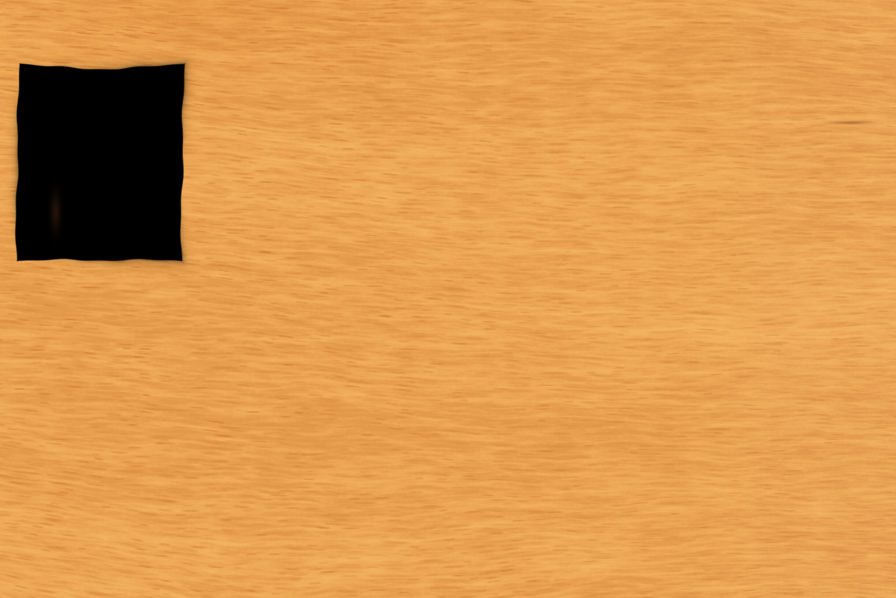
Give the GLSL for this texture, as a WebGL 1 fragment shader.

```glsl
precision highp float;
// Pale orange wood veneer with a hand-painted black patch at the upper left.
// Stretched cellular noise along a gently bent flow makes the grain and its
// short dark pores; layered sines give the broad tone and the patch's edges.
uniform vec2 u_resolution;

#define WOOD_MID vec3(0.930, 0.655, 0.332)
#define WOOD_LIGHT vec3(0.948, 0.700, 0.372)
#define WOOD_DARK vec3(0.890, 0.600, 0.290)
#define PORE_COLOR vec3(0.800, 0.475, 0.190)
#define GRAIN_CONTRAST 1.0
#define PORE_STRENGTH 0.50
#define PATCH_CENTER vec2(0.167, 0.730)
#define PATCH_HALF vec2(0.138, 0.165)

vec2 hash2(vec2 p) {
  vec2 q = vec2(dot(p, vec2(127.1, 311.7)), dot(p, vec2(269.5, 183.3)));
  return fract(sin(q) * 43758.545);
}

// Distance to the nearest scattered point, centred near zero.
float cellular(vec2 p) {
  vec2 cell = floor(p), f = fract(p);
  float nearest = 4.0;
  for (int j = -1; j <= 1; j++) {
    for (int i = -1; i <= 1; i++) {
      vec2 o = vec2(float(i), float(j));
      vec2 d = o + hash2(cell + o) - f;
      nearest = min(nearest, dot(d, d));
    }
  }
  return sqrt(nearest) - 0.47;
}

// One thin tapered dash in each cell, of random length and depth.
float pores(vec2 p) {
  vec2 cell = floor(p), f = fract(p);
  vec2 place = hash2(cell), kind = hash2(cell + 71.3);
  float halfLength = mix(0.20, 0.48, kind.x);
  float along = abs(f.x - mix(halfLength, 1.0 - halfLength, place.x));
  float across = abs(f.y - mix(0.35, 0.65, place.y));
  float taper = 1.0 - smoothstep(0.3 * halfLength, halfLength, along);
  return taper * (1.0 - smoothstep(0.06, 0.34, across)) * kind.y * kind.y;
}

// Bends the grain: it falls at the lower left and rises at the lower right.
vec2 grainFlow(vec2 p) {
  float low = (1.0 - p.y) * (1.0 - p.y);
  float bend = 0.045 * p.x + 0.045 * low * sin(3.0 * p.x);
  bend += 0.010 * sin(4.1 * p.x + 5.0 * p.y + 1.0);
  bend += 0.0022 * sin(17.0 * p.x + 23.0 * p.y);
  bend += 0.0009 * sin(43.0 * p.x - 31.0 * p.y);
  return vec2(p.x, p.y + bend);
}

float broadTone(vec2 p, vec2 g) {
  float t = sin(9.0 * g.y + 1.7 * p.x + 0.6) + 0.7 * sin(21.0 * g.y - 2.3 * p.x);
  t += 0.5 * sin(47.0 * g.y + 3.1 * p.x + sin(5.0 * p.x));
  return 0.13 * t + 0.10 * smoothstep(0.1, 1.2, p.x) - 0.08;
}

vec3 wood(vec2 p) {
  vec2 g = grainFlow(p);
  float tone = 0.65 * cellular(g * vec2(5.0, 58.0));
  tone += 0.85 * cellular(g * vec2(11.0, 125.0) + 17.0);
  tone += 0.60 * cellular(g * vec2(24.0, 215.0) + 43.0);
  tone += 0.30 * cellular(p * vec2(130.0, 170.0) + 9.0);
  tone = GRAIN_CONTRAST * tone + broadTone(p, g);
  vec3 color = mix(WOOD_MID, WOOD_LIGHT, clamp(1.6 * tone, 0.0, 1.0));
  color = mix(color, WOOD_DARK, clamp(-1.6 * tone, 0.0, 1.0));

  // Pores at two sizes, shifted by row so that cells never line up.
  vec2 fine = g * vec2(23.0, 150.0), coarse = g * vec2(12.0, 97.0);
  fine.x += 7.0 * hash2(vec2(floor(fine.y), 3.0)).x;
  coarse.x += 7.0 * hash2(vec2(floor(coarse.y), 8.0)).x;
  float pore = 0.9 * pores(fine) + 0.7 * pores(coarse);
  pore *= mix(1.1, 0.8, smoothstep(0.2, 1.4, p.x));
  color = mix(color, PORE_COLOR, clamp(PORE_STRENGTH * pore, 0.0, 1.0));

  // Warm shade at the upper left, paler pinkish wood toward the right.
  vec2 shade = (p - vec2(0.32, 0.98)) / vec2(0.28, 0.09);
  color -= vec3(0.015, 0.030, 0.030) * exp(-dot(shade, shade));
  color += vec3(0.000, 0.002, 0.018) * smoothstep(0.9, 1.5, p.x);

  // A small dark fleck near the right edge.
  vec2 fleck = (p - vec2(1.424, 0.795)) / vec2(0.030, 0.0028);
  return mix(color, PORE_COLOR * 0.75, 0.65 * exp(-dot(fleck, fleck)));
}

// Signed distance to the wobbly, slightly leaning, sagging rectangle.
float patchDistance(vec2 p) {
  vec2 q = p - PATCH_CENTER;
  q.x -= 0.016 * q.y + 0.0016 * sin(37.0 * p.y) + 0.0008 * sin(91.0 * p.y);
  float across = q.x / PATCH_HALF.x;
  float sag = 0.010 * (1.0 - across * across) * smoothstep(0.0, 0.15, q.y);
  q.y += sag + 0.0014 * sin(46.0 * p.x) + 0.0007 * sin(103.0 * p.x);
  vec2 d = abs(q) - PATCH_HALF;
  return length(max(d, 0.0)) + min(max(d.x, d.y), 0.0);
}

void main() {
  vec2 p = gl_FragCoord.xy / u_resolution.y;
  float pixel = 1.0 / u_resolution.y;
  float d = patchDistance(p);
  vec3 color = wood(p);

  // Soft smudge around the patch, then the patch and a faint brown smear.
  float smudge = 0.5 + 0.5 * sin(19.0 * p.y + 13.0 * p.x);
  color *= 1.0 - 0.40 * smudge * exp(-max(d, 0.0) / 0.005);
  vec2 smear = (p - vec2(0.093, 0.645)) / vec2(0.008, 0.030);
  vec3 paint = vec3(0.13, 0.07, 0.03) * exp(-dot(smear, smear));
  color = mix(paint, color, smoothstep(-pixel, pixel, d));
  gl_FragColor = vec4(color, 1.0);
}
```
